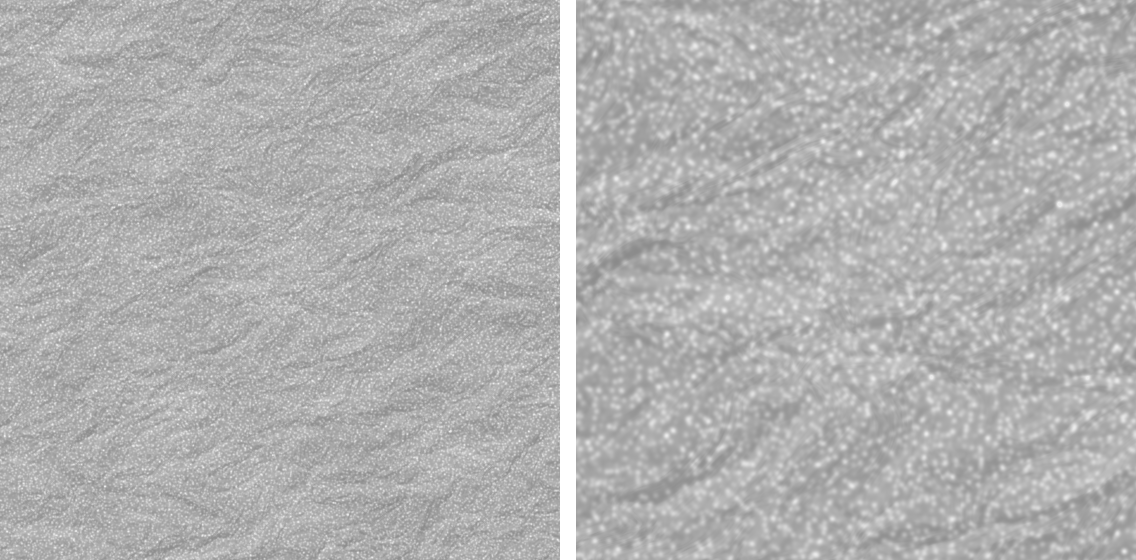
Left: the whole. Right: its middle third, enlarged.
This texture is drawn by a Shadertoy shader. Its source:

```glsl
vec2 hash2(vec2 p) {
    vec3 q = fract(p.xyx * vec3(0.1031, 0.1030, 0.0973));
    q += dot(q, q.yzx + 33.33);
    return fract((q.xx + q.yz) * q.zy);
}

float cornerSlope(vec2 cell, vec2 offset) {
    float angle = 6.2832 * hash2(cell).x;
    return dot(vec2(cos(angle), sin(angle)), offset);
}

float gradientNoise(vec2 p) {
    vec2 i = floor(p), f = p - i;
    vec2 w = f * f * f * (f * (f * 6.0 - 15.0) + 10.0);
    vec2 e = vec2(1.0, 0.0);
    float low = mix(cornerSlope(i, f), cornerSlope(i + e, f - e), w.x);
    float high = mix(cornerSlope(i + e.yx, f - e.yx), cornerSlope(i + 1.0, f - 1.0), w.x);
    return mix(low, high, w.y);
}

// Rounded lumps with ragged creases, rising to the right
float rockHeight(vec2 uv) {
    vec2 p = vec2(dot(uv, vec2(0.94, 0.34)) * 6.5, dot(uv, vec2(-0.34, 0.94)) * 10.5) + 40.0;
    p += 0.35 * vec2(gradientNoise(p), gradientNoise(p + 19.0));
    p += 0.16 * vec2(gradientNoise(p * 3.7 + 5.0), gradientNoise(p * 3.7 + 31.0));
    float height = 0.0, amplitude = 0.42;
    for (int octave = 0; octave < 5; octave++) {
        float n = gradientNoise(p);
        height += amplitude * sqrt(n * n + 0.003);
        p = mat2(2.2, 0.3, -0.4, 1.95) * p + 17.3;
        amplitude *= 0.54;
    }
    return height;
}

// Soft specks of uneven brightness
float specks(vec2 p) {
    vec2 cell = floor(p);
    float sum = 0.0;
    for (int y = -1; y <= 1; y++)
        for (int x = -1; x <= 1; x++) {
            vec2 c = cell + vec2(x, y);
            vec2 d = c + hash2(c) - p;
            sum += hash2(c + 71.0).x * exp(-5.0 * dot(d, d));
        }
    return sum;
}

void mainImage(out vec4 fragColor, in vec2 fragCoord) {
    vec2 uv = fragCoord / iResolution.y;

    // Relief lit from above, with undersides deeper than the tops are bright
    float relief = rockHeight(uv) - rockHeight(uv + vec2(-0.001, 0.004));
    relief *= relief < 0.0 ? 1.5 : 1.05;
    float tone = 0.69 + 0.09 * tanh(relief * 13.0);
    tone += 0.05 * gradientNoise(uv * vec2(5.0, 8.0) + 7.0);

    // Fine pale grains over a grey ground
    tone += 0.17 * (specks(uv * 235.0 + 60.0) - 0.31);

    fragColor = vec4(vec3(clamp(tone, 0.5, 0.92)), 1.0);
}
```
